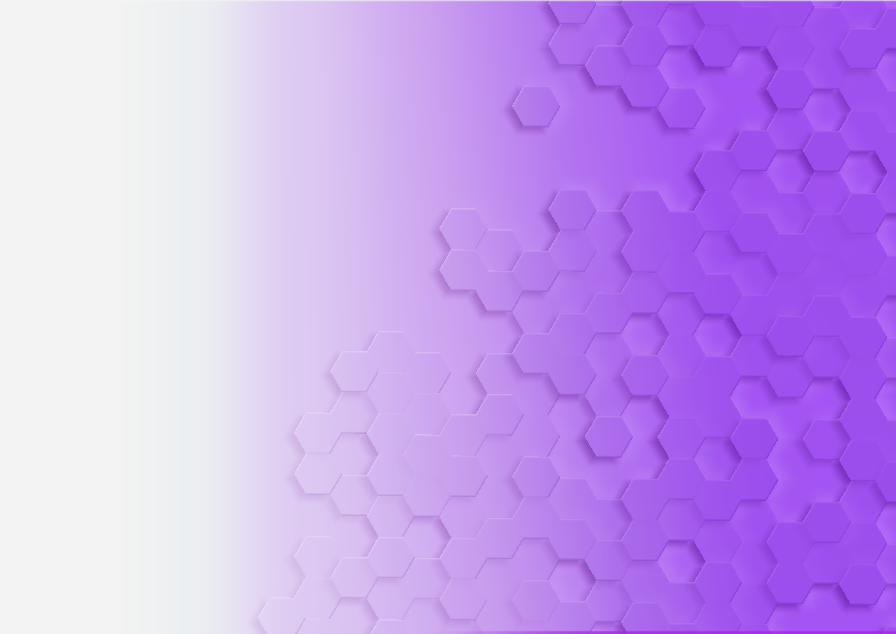
Reproduce this background procedurally as a Shadertoy shader.

```glsl
// Soft white-to-violet gradient with a relief of hexagonal plates on the right.
// Each lattice cell gets a hashed height inside a stepped region; nearby higher
// cells cast soft shadows to the lower left and a faint glow to the upper right.

const vec2 ORIGIN = vec2(0.731, 0.639);
const vec2 CELL = vec2(0.0662, 0.065);
const float SHEAR = 0.013;

float hash(vec2 p) {
    vec3 q = fract(p.xyx * vec3(0.1031, 0.1030, 0.0973));
    q += dot(q, q.yzx + 33.33);
    return fract((q.x + q.y) * q.z);
}

// Flat-topped hexagon with apothem 0.5
float hexDistance(vec2 q) {
    q = abs(q);
    return max(q.y, dot(q, vec2(0.866, 0.5))) - 0.5;
}

// Centre of the lattice cell holding u
vec2 cellCentre(vec2 u) {
    vec2 period = vec2(1.732, 1.0);
    vec2 a = round(u / period) * period;
    vec2 b = (round(u / period - 0.5) + 0.5) * period;
    return distance(u, a) < distance(u, b) ? a : b;
}

// Left limit of the plates, stepping with height
float leftLimit(float y) {
    if (y > 0.69) return 0.87 + 1.2 * max(0.0, 0.93 - y);
    if (y > 0.66) return 0.88;
    if (y > 0.53) return 0.70;
    if (y > 0.46) return 0.80;
    if (y > 0.43) return 0.60;
    if (y > 0.33) return 0.54;
    return y > 0.13 ? 0.48 : 0.42;
}

float plateHeight(vec2 c) {
    vec2 pos = ORIGIN + c * CELL;
    pos.y -= SHEAR * (pos.x - ORIGIN.x);
    if (distance(pos, vec2(0.849, 0.834)) < 0.025) return 0.8;
    if (pos.x < leftLimit(pos.y)) return 0.0;
    float r = hash(round(c / vec2(0.866, 0.5)) + 71.0);
    return r < 0.2 ? 0.0 : 0.25 + 0.75 * r;
}

vec3 backdrop(vec2 p) {
    float t = p.x + 0.12 * (p.y - 0.5) * smoothstep(0.4, 0.8, p.x);
    vec3 c = mix(vec3(0.953), vec3(0.925, 0.937, 0.945), smoothstep(0.16, 0.31, t));
    c = mix(c, vec3(0.87, 0.80, 0.95), smoothstep(0.30, 0.47, t));
    c = mix(c, vec3(0.79, 0.62, 0.94), smoothstep(0.43, 0.78, t));
    c = mix(c, vec3(0.71, 0.47, 0.94), smoothstep(0.70, 0.95, t));
    return mix(c, vec3(0.64, 0.33, 0.95), smoothstep(0.86, 1.18, t));
}

void mainImage(out vec4 fragColor, in vec2 fragCoord) {
    vec2 p = fragCoord / iResolution.y;
    vec2 u = p - ORIGIN;
    u.y += SHEAR * u.x;
    u /= CELL;
    float aa = 1.0 / (iResolution.y * CELL.y);

    vec2 centre = cellCentre(u);
    vec2 local = u - centre;
    float height = plateHeight(centre);
    float shadow = 0.0, glow = 0.0, lightRim = 0.0, darkRim = 0.0;

    // Gather light and shade from the surrounding cells
    for (int i = -2; i <= 2; i++) {
        for (int j = -2; j <= 2; j++) {
            vec2 offset = vec2(float(i) * 0.866, float(j) + 0.5 * float(abs(i) % 2));
            float other = plateHeight(centre + offset);
            float rise = clamp((other - height) * 1.5, 0.0, 1.0);
            vec2 q = local - offset;
            float shade = 1.0 - smoothstep(-0.20, 0.16, hexDistance(q + vec2(0.15, 0.11)));
            float bounce = 1.0 - smoothstep(-0.25, 0.35, hexDistance(q - vec2(0.16, 0.06)));
            shadow = max(shadow, rise * shade);
            glow = max(glow, rise * bounce);

            // Thin bevel where a plate stands above its neighbour
            float span = length(offset);
            if (span > 0.5 && span < 1.1) {
                float edge = 0.5 - dot(local, offset);
                float fall = smoothstep(0.0, 0.3, height - other);
                float bevel = fall * (1.0 - smoothstep(0.0, 0.035 + aa, edge));
                float facing = dot(offset, vec2(-0.4, 0.92));
                lightRim = max(lightRim, bevel * max(facing, 0.0));
                darkRim = max(darkRim, bevel * max(-facing, 0.0));
            }
        }
    }

    // Shade the gradient, gently on the pale side
    float depth = smoothstep(0.35, 1.1, p.x);
    vec3 col = backdrop(p);
    col *= 1.0 - vec3(0.05, 0.08, 0.025) * height * depth;
    col = mix(col, vec3(0.86, 0.70, 1.0), 0.24 * glow * depth * (1.0 - shadow));
    col *= 1.0 - vec3(0.24, 0.42, 0.21) * shadow * mix(0.22, 1.0, depth);
    col = mix(col, vec3(0.95, 0.88, 1.0), lightRim * mix(0.5, 0.14, depth));
    col *= 1.0 - vec3(0.15, 0.22, 0.10) * darkRim * mix(0.7, 1.0, depth);

    // Pale top border and magenta bottom border
    col = mix(col, vec3(0.96), 0.6 * smoothstep(0.997, 0.999, p.y));
    float strip = (1.0 - smoothstep(0.003, 0.006, p.y)) * smoothstep(0.65, 1.0, p.x);
    col = mix(col, vec3(0.70, 0.12, 0.92), 0.8 * strip);
    fragColor = vec4(col, 1.0);
}
```
